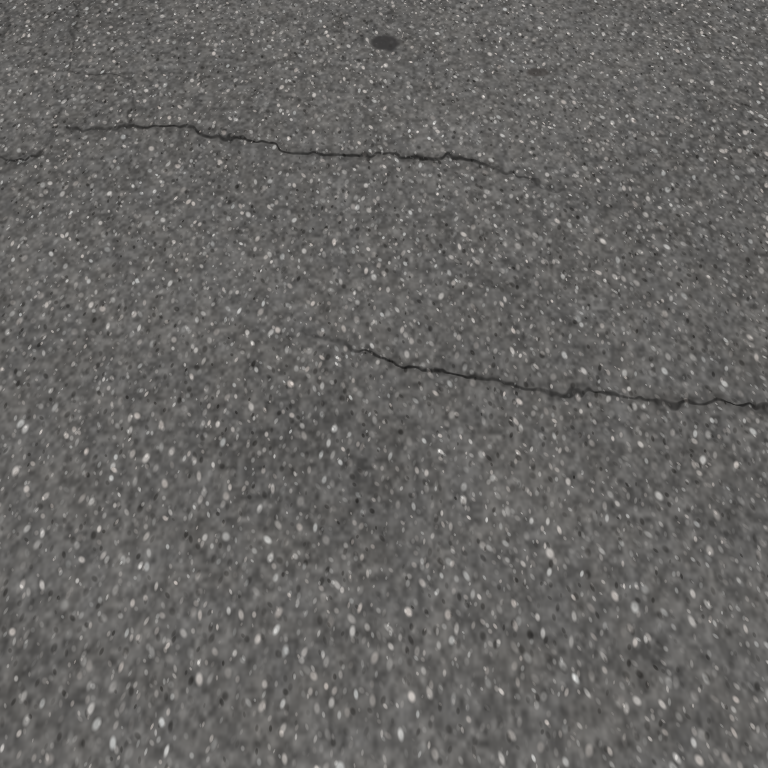
Write a Shadertoy shader that draws this texture.

```glsl
// Worn grey asphalt seen at a slant, with pale stone chips, dark pits and thin cracks.

const float HORIZON = 2.0;       // height of the vanishing line, in canvas units
const float DEPTH_SCALE = 1.43;  // stretch of the ground along the view
const vec3 WARM_GREY = vec3(1.018, 1.0, 0.975);
const vec3 PINK_CHIP = vec3(1.06, 0.98, 0.93);
const vec3 COOL_CHIP = vec3(0.97, 1.0, 1.0);

float hash(vec2 p, float seed) {
    vec3 q = fract(vec3(p.xyx + seed * 17.3) * vec3(0.1031, 0.1030, 0.0973));
    q += dot(q, q.yzx + 33.33);
    return fract((q.x + q.y) * q.z);
}

float noise(vec2 p, float seed) {
    vec2 cell = floor(p), f = fract(p);
    f = f * f * (3.0 - 2.0 * f);
    float low = mix(hash(cell, seed), hash(cell + vec2(1, 0), seed), f.x);
    float high = mix(hash(cell + vec2(0, 1), seed), hash(cell + vec2(1, 1), seed), f.x);
    return mix(low, high, f.y);
}

float fbm(vec2 p, float seed) {
    float sum = 0.0, weight = 0.5;
    for (int i = 0; i < 4; i++) {
        sum += weight * noise(p, seed + float(i));
        p *= 2.03;
        weight *= 0.5;
    }
    return sum;
}

// Scattered tilted ellipses: x is the coverage times strength, y a random tint.
vec2 chips(vec2 p, float seed, float size) {
    vec2 home = floor(p), best = vec2(0.0, 0.5);
    for (int j = -1; j <= 1; j++)
    for (int i = -1; i <= 1; i++) {
        vec2 cell = home + vec2(i, j);
        vec2 centre = cell + vec2(hash(cell, seed), hash(cell, seed + 1.0));
        float angle = 1.6 * (hash(cell, seed + 2.0) - 0.35);
        float c = cos(angle), s = sin(angle);
        vec2 d = mat2(c, -s, s, c) * (p - centre);
        float radius = size * mix(0.55, 1.25, hash(cell, seed + 3.0));
        d /= radius * vec2(mix(0.6, 1.0, hash(cell, seed + 4.0)), 1.2);
        float strength = pow(hash(cell, seed + 5.0), 3.0);
        float cover = strength * smoothstep(1.1, 0.35, length(d));
        if (cover > best.x) best = vec2(cover, hash(cell, seed + 6.0));
    }
    return best;
}

float segmentDistance(vec2 p, vec2 a, vec2 b) {
    vec2 pa = p - a, ba = b - a;
    return length(pa - ba * clamp(dot(pa, ba) / dot(ba, ba), 0.0, 1.0));
}

// Darkness of a ragged crack following a path.
float crack(vec2 p, vec2 path[8], float width) {
    vec2 wobble = vec2(noise(p * 48.0, 31.0), noise(p * 48.0, 32.0)) - 0.5;
    wobble += 0.5 * (vec2(noise(p * 120.0, 33.0), noise(p * 120.0, 34.0)) - 0.5);
    vec2 q = p + 0.012 * wobble;
    float d = 1.0;
    for (int i = 0; i < 7; i++) d = min(d, segmentDistance(q, path[i], path[i + 1]));
    float ragged = width * mix(0.4, 1.5, noise(p * 40.0, 35.0));
    float core = smoothstep(ragged + 0.0012, ragged * 0.2, d);
    float halo = exp(-d * d / (9.0 * width * width));
    return (0.75 * core + 0.25 * halo) * mix(0.45, 1.0, noise(p * 28.0, 36.0));
}

float spot(vec2 p, vec2 centre, vec2 radius) {
    float edge = 0.3 * (noise(p * 90.0, 41.0) - 0.5);
    return smoothstep(1.2, 0.75, length((p - centre) / radius) + edge);
}

float crackDarkness(vec2 p) {
    vec2 corner[8] = vec2[8](vec2(0.10, 1.02), vec2(0.094, 0.96), vec2(0.089, 0.91), vec2(0.115, 0.902),
        vec2(0.15, 0.900), vec2(0.175, 0.896), vec2(0.177, 0.86), vec2(0.168, 0.838));
    vec2 upper[8] = vec2[8](vec2(0.085, 0.836), vec2(0.25, 0.831), vec2(0.33, 0.814), vec2(0.42, 0.795),
        vec2(0.54, 0.801), vec2(0.63, 0.785), vec2(0.74, 0.750), vec2(0.85, 0.690));
    vec2 edge[8] = vec2[8](vec2(-0.02, 0.793), vec2(0.0, 0.794), vec2(0.015, 0.793), vec2(0.03, 0.794),
        vec2(0.045, 0.796), vec2(0.055, 0.803), vec2(0.068, 0.82), vec2(0.085, 0.836));
    vec2 lower[8] = vec2[8](vec2(0.37, 0.578), vec2(0.46, 0.547), vec2(0.56, 0.519), vec2(0.68, 0.495),
        vec2(0.80, 0.485), vec2(0.88, 0.473), vec2(0.93, 0.480), vec2(1.02, 0.464));
    float dark = 0.55 * crack(p, corner, 0.0017);
    dark = max(dark, crack(p, upper, 0.0023) * smoothstep(0.87, 0.60, p.x));
    dark = max(dark, crack(p, edge, 0.0019) * smoothstep(0.09, 0.03, p.x));
    return max(dark, 1.1 * crack(p, lower, 0.0026) * smoothstep(0.34, 0.54, p.x));
}

void mainImage(out vec4 fragColor, in vec2 fragCoord) {
    vec2 uv = fragCoord / iResolution.xy;
    float depth = HORIZON - uv.y;
    vec2 ground = vec2(uv.x - 0.5, DEPTH_SCALE) / depth;

    // Fine binder grain and broad stains
    float tone = 0.376 + 0.125 * (noise(ground * 190.0, 1.0) - 0.5);
    tone += 0.085 * (noise(ground * 340.0, 2.0) - 0.5);
    float stain = fbm(uv * vec2(6.0, 8.0), 5.0);
    tone += 0.07 * (stain - 0.47);
    tone -= 0.03 * exp(-dot(uv - vec2(0.42, 0.40), uv - vec2(0.42, 0.40)) * 70.0);
    vec3 color = tone * mix(WARM_GREY, vec3(1.0), 0.5 * noise(ground * 70.0, 9.0));

    // Dark pits, then pale chips in two sizes
    color -= 0.13 * chips(ground * 120.0, 50.0, 0.30).x;
    vec2 large = chips(ground * 105.0, 60.0, 0.32);
    vec2 small = chips(ground * 165.0, 70.0, 0.32);
    color += 0.34 * large.x * mix(COOL_CHIP, PINK_CHIP, large.y);
    color += 0.20 * small.x * mix(COOL_CHIP, PINK_CHIP, small.y);

    // Cracks and the two dark spots
    color *= 1.0 - 0.6 * min(crackDarkness(uv), 1.0);
    color = mix(color, vec3(0.225, 0.22, 0.22), 0.85 * spot(uv, vec2(0.502, 0.944), vec2(0.017, 0.011)));
    color = mix(color, vec3(0.25, 0.235, 0.225), 0.6 * spot(uv, vec2(0.699, 0.906), vec2(0.014, 0.006)));
    fragColor = vec4(clamp(color, 0.0, 1.0), 1.0);
}
```
